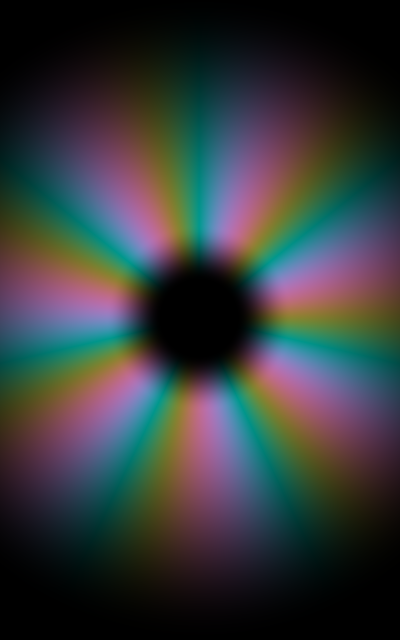
A Shadertoy shader for this background:

```glsl
const float TAU = 6.2831853;
const float RAY_COUNT = 7.0;

// Radii as fractions of the shorter canvas side
const vec2 HOLE_EDGE = vec2(0.094, 0.233);
const vec2 GLOW_EDGE = vec2(0.208, 0.81);
const vec2 CENTER = vec2(0.498, 0.503);

// Spectrum in linear light: mean, swing and phase (in turns) per channel
const vec3 SPECTRUM_MEAN = vec3(0.28, 0.27, 0.31);
const vec3 SPECTRUM_SWING = vec3(0.28, 0.09, 0.27);
const vec3 SPECTRUM_PHASE = vec3(0.5, 0.0, 0.25);

// Cyclic colour, turned to display values by a square root
vec3 spectrum(float turn) {
    vec3 light = SPECTRUM_MEAN + SPECTRUM_SWING * cos(TAU * (turn - SPECTRUM_PHASE));
    return sqrt(max(light, 0.0));
}

// Brightness ring: dark core, soft outer fade
float halo(float radius) {
    float rise = smoothstep(HOLE_EDGE.x, HOLE_EDGE.y, radius);
    float fade = 1.0 - smoothstep(GLOW_EDGE.x, GLOW_EDGE.y, radius);
    return rise * fade;
}

void mainImage(out vec4 fragColor, in vec2 fragCoord) {
    float side = min(iResolution.x, iResolution.y);
    vec2 p = (fragCoord - CENTER * iResolution.xy) / side;

    // Clockwise angle from the top, repeated once per ray
    float turn = RAY_COUNT * atan(p.x, p.y) / TAU;

    fragColor = vec4(spectrum(turn) * halo(length(p)), 1.0);
}
```
